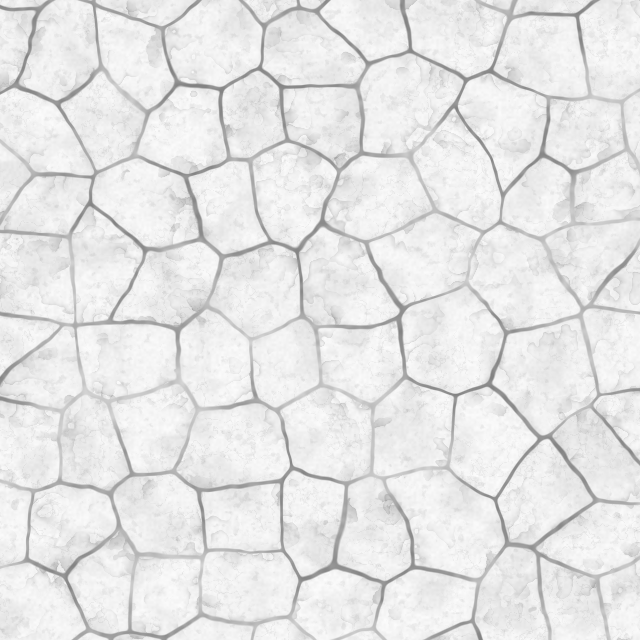
Give the GLSL for this texture map, as a three.js fragment shader.

```glsl
varying vec2 vUv;

vec2 hash2(vec2 p) {
  return fract(sin(vec2(dot(p, vec2(127.1, 311.7)), dot(p, vec2(269.5, 183.3)))) * 43758.545);
}

float noise(vec2 p) {
  vec2 i = floor(p), f = fract(p);
  f = f * f * (3.0 - 2.0 * f);
  return mix(mix(hash2(i).x, hash2(i + vec2(1.0, 0.0)).x, f.x),
             mix(hash2(i + vec2(0.0, 1.0)).x, hash2(i + 1.0).x, f.x), f.y);
}

float fbm(vec2 p) {
  float sum = 0.0, amp = 0.533;
  for (int i = 0; i < 4; i++) {
    sum += amp * noise(p);
    p = mat2(1.6, 1.2, -1.2, 1.6) * p + 7.3;
    amp *= 0.5;
  }
  return sum;
}

// Staggered, jittered stone centre
vec2 stoneCentre(vec2 cell) {
  return cell + vec2(0.5 * mod(cell.y, 2.0) - 0.25, 0.0) + 0.14 + 0.72 * hash2(cell);
}

// Distance to the nearest joint in x, stone cell in yz
vec3 stones(vec2 p) {
  vec2 home = floor(p), nearest = home, toNearest = vec2(9.0);
  for (int y = -2; y <= 2; y++)
    for (int x = -2; x <= 2; x++) {
      vec2 cell = home + vec2(x, y);
      vec2 d = stoneCentre(cell) - p;
      if (dot(d, d) < dot(toNearest, toNearest)) { toNearest = d; nearest = cell; }
    }
  float edge = 9.0;
  for (int y = -2; y <= 2; y++)
    for (int x = -2; x <= 2; x++) {
      if (x == 0 && y == 0) continue;
      vec2 d = stoneCentre(nearest + vec2(x, y)) - p;
      float side = dot(0.5 * (d + toNearest), normalize(d - toNearest));
      float h = max(0.04 - abs(edge - side), 0.0);
      edge = min(edge, side) - h * h * 6.0;
    }
  return vec3(edge, nearest);
}

// Scattered flaked hollows: sharp dark rim on one side, fading to the other
float chips(vec2 p) {
  float shade = 0.0;
  vec2 home = floor(p);
  float ragged = fbm(p * 2.3) - 0.5;
  for (int y = -1; y <= 1; y++)
    for (int x = -1; x <= 1; x++) {
      vec2 cell = home + vec2(x, y);
      vec2 rnd = hash2(cell + 3.7);
      vec2 q = p - cell - 0.2 - 0.6 * hash2(cell);
      float a = 6.2832 * rnd.x, r = 0.18 + 0.34 * rnd.y;
      q = mat2(cos(a), sin(a), -sin(a), cos(a)) * q;
      float d = length(q * vec2(0.85, 1.45)) - r + ragged * 0.75;
      float lit = clamp(0.5 + 0.7 * q.y / r, 0.0, 1.0);
      float rim = exp(-abs(d) * 28.0) * lit;
      float hollow = smoothstep(0.03, -0.03, d) * (0.25 + 0.6 * lit);
      float strength = smoothstep(0.25, 0.9, hash2(cell + 9.1).x);
      shade = max(shade, (hollow + 0.5 * rim) * strength);
    }
  return shade;
}

void main() {
  vec2 p = vUv * 8.0 + 20.0;

  // Bend the joints a little
  vec2 bent = p + 0.2 * (vec2(noise(p * 1.5), noise(p * 1.5 + 40.0)) - 0.5)
                + 0.025 * (vec2(noise(p * 8.0), noise(p * 8.0 + 40.0)) - 0.5);
  vec3 stone = stones(bent);
  float edge = stone.x;
  vec2 rnd = hash2(stone.yz + 5.0);
  vec2 q = p + rnd * 23.0;
  float nearEdge = smoothstep(0.36, 0.06, edge);

  // Pale face with clouds, pitting and grain
  float tone = 0.968 - 0.014 * rnd.x;
  tone -= 0.05 * smoothstep(0.42, 0.75, fbm(q * 2.5));
  float pits = abs(fbm(q * 7.0) - 0.5);
  tone -= 0.045 * smoothstep(0.035, 0.0, pits) * smoothstep(0.35, 0.7, noise(q * 2.0 + 8.0));
  tone -= 0.05 * smoothstep(0.58, 0.8, fbm(q * 13.0));
  tone += 0.03 * (noise(p * 32.0) - 0.5) + 0.02 * (noise(p * 17.0) - 0.5);

  // Layered breaks and flaked hollows, mostly along the rims
  float layer = fract(fbm(q * 1.9 + 11.0) * 5.0);
  float breakage = pow(layer, 5.0) * smoothstep(1.0, 0.94, layer);
  tone -= 0.15 * breakage * smoothstep(0.45, 0.75, noise(q * 2.4 + 31.0)) * (0.4 + 0.6 * nearEdge);
  tone -= 0.17 * chips(q * 3.2) * (0.12 + 0.88 * nearEdge) * smoothstep(0.3, 0.65, noise(q * 2.1 + 17.0));

  // Soft shading beside the joints, then the joints themselves
  tone -= 0.035 * smoothstep(0.1, 0.02, edge) * noise(p * 4.0);
  float halfWidth = 0.018 + 0.009 * noise(p * 3.0 + 60.0);
  float joint = smoothstep(halfWidth + 0.012, halfWidth - 0.012, edge);
  float jointTone = mix(0.54, 0.78, smoothstep(0.2, 0.85, noise(p * 1.3 + 70.0)))
                  + 0.1 * (noise(p * 14.0) - 0.5);
  tone = mix(tone, jointTone, joint * 0.96);

  gl_FragColor = vec4(vec3(clamp(tone, 0.0, 1.0)), 1.0);
}
```
